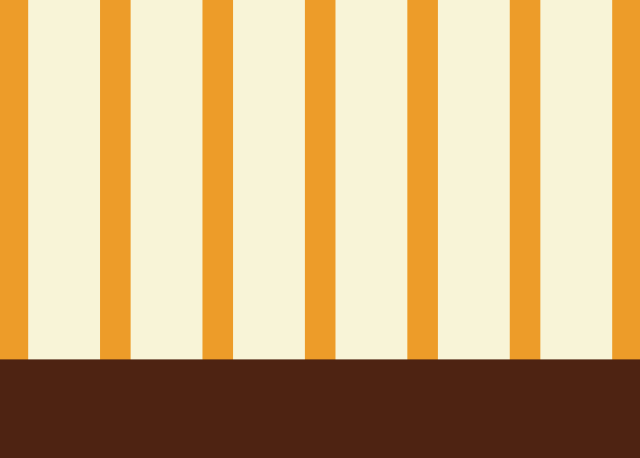
A WebGL 2 fragment shader for this background:

```glsl
#version 300 es
precision highp float;
// Draws a wall of cream and orange vertical stripes above a plain dark brown floor.

uniform vec2 u_resolution;
out vec4 fragColor;

const vec3 CREAM  = vec3(0.973, 0.957, 0.843);
const vec3 ORANGE = vec3(0.929, 0.612, 0.161);
const vec3 BROWN  = vec3(0.306, 0.137, 0.071);

const float STRIPE_PERIOD = 0.16005;
const float STRIPE_HALF_WIDTH = 0.0239;
const float STRIPE_CENTER = 0.5003;
const float FLOOR_HEIGHT = 0.2153;

// Coverage of the inside (negative side) of an edge, softened over one pixel.
float coverage(float dist, float pixel) {
    return clamp(0.5 - dist / pixel, 0.0, 1.0);
}

// Signed distance to the nearest of the evenly repeated stripes.
float stripeDistance(float x, float center, float period, float halfWidth) {
    float local = (fract((x - center) / period + 0.5) - 0.5) * period;
    return abs(local) - halfWidth;
}

void main() {
    vec2 uv = gl_FragCoord.xy / u_resolution;
    vec2 pixel = 1.0 / u_resolution;

    // Striped wall
    float stripe = stripeDistance(uv.x, STRIPE_CENTER, STRIPE_PERIOD, STRIPE_HALF_WIDTH);
    vec3 color = mix(CREAM, ORANGE, coverage(stripe, pixel.x));

    // Floor band
    color = mix(color, BROWN, coverage(uv.y - FLOOR_HEIGHT, pixel.y));

    fragColor = vec4(color, 1.0);
}
```
